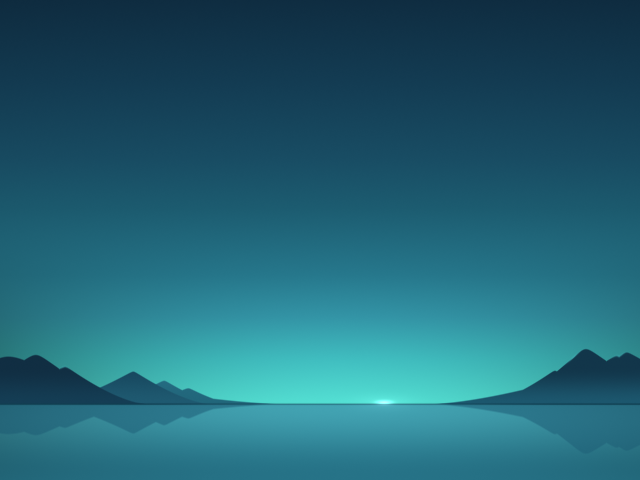
Write a WebGL 2 fragment shader that draws this background.

```glsl
#version 300 es
precision highp float;
// Teal dusk over a still lake, with low mountains at both sides and a glint on the horizon.

uniform vec2 u_resolution;
out vec4 fragColor;

// Lengths are in canvas heights; ridge shapes are in finer units above the horizon.
const float HORIZON = 0.158;
const float RIDGE_UNITS = 576.0;
const float REFLECTION_SCALE = 0.9;
const float REFLECTION_STRENGTH = 0.5;
const float GLOW_X = 0.54;
const vec2 GLINT = vec2(461.0, 2.0);
const vec3 GLINT_COLOR = vec3(0.75, 0.85, 0.85);
const vec3 RIM_COLOR = vec3(0.25, 0.68, 0.70);
const vec3 LINE_COLOR = vec3(0.06, 0.24, 0.31);
const vec3 WATER_FAR = vec3(0.26, 0.64, 0.70);
const vec3 WATER_NEAR = vec3(0.15, 0.45, 0.53);
const vec3 REFLECTION_COLOR = vec3(0.09, 0.32, 0.43);

const int STOPS = 8;
const float SKY_HEIGHT[STOPS] = float[](0.158, 0.253, 0.34, 0.427, 0.566, 0.67, 0.826, 1.0);
const vec3 SKY_COLOR[STOPS] = vec3[](
    vec3(0.33, 0.88, 0.83), vec3(0.25, 0.74, 0.75), vec3(0.20, 0.58, 0.65), vec3(0.15, 0.47, 0.55),
    vec3(0.11, 0.36, 0.44), vec3(0.095, 0.30, 0.39), vec3(0.075, 0.235, 0.325), vec3(0.058, 0.175, 0.255));

float hash(vec2 p) {
    return fract(sin(dot(p, vec2(12.99, 78.23))) * 43758.5);
}

vec3 skyColor(vec2 uv) {
    vec3 color = SKY_COLOR[0];
    for (int i = 1; i < STOPS; i++) {
        float t = clamp((uv.y - SKY_HEIGHT[i - 1]) / (SKY_HEIGHT[i] - SKY_HEIGHT[i - 1]), 0.0, 1.0);
        color = mix(color, SKY_COLOR[i], t);
    }
    float side = (uv.x - GLOW_X) * 2.0;
    float low = 1.0 - smoothstep(0.16, 0.6, uv.y);
    return color * (1.0 - side * side * (0.03 + 0.32 * low));
}

// One concave mountain flank on each side of a softened crest.
float peak(float x, float center, float height, float leftWidth, float rightWidth, float roundness) {
    float d = x - center;
    float reach = length(vec2(d, roundness)) - roundness;
    float slope = max(1.0 - reach / (d < 0.0 ? leftWidth : rightWidth), 0.0);
    return height * pow(slope, 1.5);
}

float leftRidge(float x) {
    float h = max(peak(x, 10.0, 57.0, 120.0, 150.0, 20.0), peak(x, 43.0, 59.0, 120.0, 112.0, 7.0));
    return max(h, peak(x, 78.0, 45.0, 120.0, 95.0, 2.0));
}

float middleRidge(float x) {
    return peak(x, 160.0, 39.0, 105.0, 90.0, 2.0);
}

float farRidge(float x) {
    float h = max(peak(x, 197.0, 28.0, 80.0, 68.0, 2.0), peak(x, 226.0, 19.0, 70.0, 55.0, 2.0));
    return max(h, peak(x, 240.0, 8.0, 60.0, 95.0, 4.0));
}

float rightRidge(float x) {
    float h = max(peak(x, 650.0, 22.0, 130.0, 200.0, 3.0), peak(x, 666.0, 40.0, 85.0, 100.0, 2.0));
    h = max(h, peak(x, 703.0, 66.0, 100.0, 130.0, 6.0));
    h = max(h, peak(x, 740.0, 58.0, 140.0, 140.0, 2.0));
    return max(h, peak(x, 752.0, 62.0, 120.0, 160.0, 3.0));
}

float bump(float x, float center, float width) {
    float d = (x - center) / width;
    return exp(-d * d);
}

// Paints a ridge, darker toward its crest.
void paintRidge(inout vec3 color, float y, float height, vec3 base, vec3 crest, float soft) {
    float cover = smoothstep(-soft, soft, height - y) * smoothstep(0.0, 0.8, height);
    color = mix(color, mix(base, crest, smoothstep(0.0, 45.0, y)), cover);
}

void main() {
    vec2 uv = gl_FragCoord.xy / u_resolution;
    float pixel = RIDGE_UNITS / u_resolution.y;
    float x = uv.x * RIDGE_UNITS * 4.0 / 3.0;
    float y = (uv.y - HORIZON) * RIDGE_UNITS;
    float left = leftRidge(x), middle = middleRidge(x);
    float far = farRidge(x), right = rightRidge(x);

    // Sky and mountains, from far to near
    vec3 sky = skyColor(uv);
    paintRidge(sky, y, far, vec3(0.13, 0.40, 0.48), vec3(0.15, 0.43, 0.52), pixel);
    paintRidge(sky, y, middle, vec3(0.12, 0.35, 0.44), vec3(0.09, 0.28, 0.37), pixel);
    paintRidge(sky, y, left, vec3(0.08, 0.24, 0.33), vec3(0.065, 0.18, 0.26), pixel);
    paintRidge(sky, y, right, vec3(0.11, 0.34, 0.43), vec3(0.07, 0.21, 0.29), pixel);

    // Light caught along a few crests
    float rim = bump(y, right, 1.4) * (bump(x, 688.0, 6.0) + 0.6 * bump(x, 743.0, 7.0));
    rim += 0.6 * bump(y, left, 1.3) * bump(x, 77.0, 5.0);
    sky = mix(sky, RIM_COLOR, clamp(rim, 0.0, 1.0) * 0.8);

    // Water and mirrored ridges
    float depth = max(-y, 0.0);
    float side = (uv.x - GLOW_X) * 2.0;
    vec3 water = mix(WATER_FAR, WATER_NEAR, smoothstep(0.0, 85.0, depth));
    water *= 1.0 - side * side * mix(0.24, 0.10, depth / 91.0);
    float mirrored = max(max(left * 0.7, middle), max(far, right)) * REFLECTION_SCALE;
    float reflection = smoothstep(-1.5, 1.5, mirrored - depth) * smoothstep(0.0, 2.0, mirrored);
    water = mix(water, REFLECTION_COLOR, reflection * REFLECTION_STRENGTH * (1.0 - 0.5 * depth / 91.0));
    vec3 color = mix(water, sky, smoothstep(-0.5 * pixel, 0.5 * pixel, y));

    // Shoreline and glint
    float shore = bump(y, 0.0, 1.1) * mix(0.45, 0.85, smoothstep(0.2, 0.7, abs(side)));
    color = mix(color, LINE_COLOR, shore);
    vec2 g = (vec2(x, y) - GLINT) / vec2(9.0, 2.5);
    color += GLINT_COLOR * (0.5 * exp(-dot(g, g)) + 0.06 * exp(-dot(g, g) * 0.08));
    color += (hash(gl_FragCoord.xy) - 0.5) / 255.0;
    fragColor = vec4(color, 1.0);
}
```
